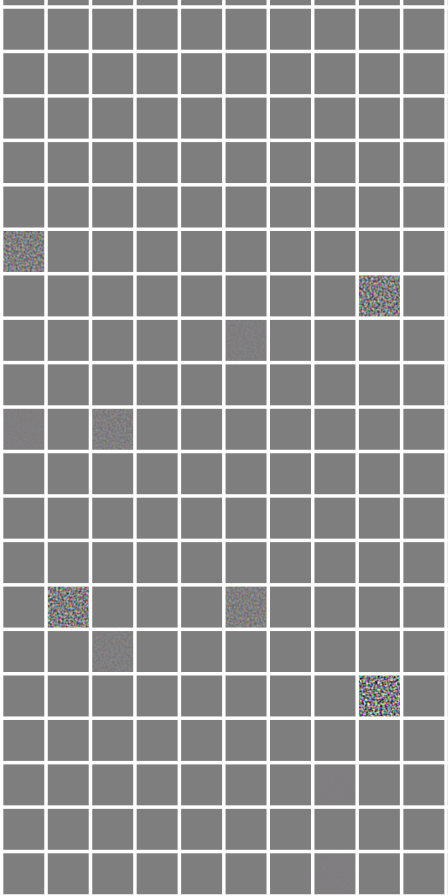
Give the GLSL for this pattern, as a Shadertoy shader.

```glsl
// Grid of flat grey square tiles with white gaps, a few tiles filled with coloured speckle.

const vec2 TILES = vec2(10.0, 20.0);        // full tiles across and down
const float PITCH = 25.4 / 256.0;           // tile spacing, in canvas widths
const float GAP = 2.0 / 256.0;              // white line width
const vec2 ORIGIN = vec2(0.9 / 256.0, 0.0); // centre of the first gap
const vec3 TILE_GREY = vec3(0.499, 0.494, 0.499);
const vec3 GAP_WHITE = vec3(0.995);

// Integer hash to a unit gradient direction
vec2 hashGradient(vec2 cell, float seed) {
    uvec3 q = uvec3(ivec3(vec3(cell, seed)) + 4096);
    uint h = q.x * 73856093u ^ q.y * 19349663u ^ q.z * 83492791u;
    h = (h ^ (h >> 15)) * 739982445u;
    h = (h ^ (h >> 12)) * 695872825u;
    h ^= h >> 15;
    float angle = 6.28319 * float(h & 65535u) / 65536.0;
    return vec2(cos(angle), sin(angle));
}

float gradientNoise(vec2 p, float seed) {
    vec2 i = floor(p), f = p - i;
    vec2 u = f * f * f * (f * (f * 6.0 - 15.0) + 10.0);
    vec2 e = vec2(1.0, 0.0);
    float a = dot(hashGradient(i, seed), f);
    float b = dot(hashGradient(i + e.xy, seed), f - e.xy);
    float c = dot(hashGradient(i + e.yx, seed), f - e.yx);
    float d = dot(hashGradient(i + e.xx, seed), f - e.xx);
    return mix(mix(a, b, u.x), mix(c, d, u.x), u.y);
}

// Independent grain per channel plus a weaker shared light-dark grain
vec3 colourSpeckle(vec2 p) {
    vec3 chroma = vec3(gradientNoise(p, 1.0), gradientNoise(p + 0.37, 2.0),
                       gradientNoise(p + 0.71, 3.0));
    return chroma * vec3(1.0, 0.8, 1.0) + 0.4 * gradientNoise(p * 1.3, 4.0);
}

// Scatter speckled tiles along a wrapped quadratic sequence, fading with each step
float speckleStrength(vec2 tile) {
    float strength = 0.0;
    for (int k = -1; k < 13; k++) {
        float t = float(k);
        vec2 spot = vec2(0.865, 0.215) + t * vec2(0.3425, 0.1775) + t * t * vec2(-0.3725, 0.2875);
        vec2 chosen = floor(fract(spot) * TILES);
        if (all(lessThan(abs(tile - chosen), vec2(0.5)))) {
            strength = max(strength, exp(-0.5 * abs(t)));
        }
    }
    return strength;
}

// Antialiased coverage of the gap lines on both axes
float gapCoverage(vec2 grid, vec2 pixel) {
    vec2 distanceToLine = abs(fract(grid + 0.5) - 0.5) * PITCH;
    vec2 cover = clamp((0.5 * GAP - distanceToLine) / pixel + 0.5, 0.0, 1.0);
    return 1.0 - (1.0 - cover.x) * (1.0 - cover.y);
}

void mainImage(out vec4 fragColor, in vec2 fragCoord) {
    vec2 canvas = vec2(1.0, 2.0);
    vec2 pixel = canvas / iResolution.xy;
    vec2 grid = (fragCoord * pixel - ORIGIN) / PITCH;

    // Tile surface
    vec3 colour = TILE_GREY;
    float strength = speckleStrength(floor(grid));
    if (strength > 0.0) colour += strength * 0.95 * colourSpeckle(grid * 17.0);

    // White gaps
    colour = mix(colour, GAP_WHITE, gapCoverage(grid, pixel));
    fragColor = vec4(clamp(colour, 0.0, 1.0), 1.0);
}
```
